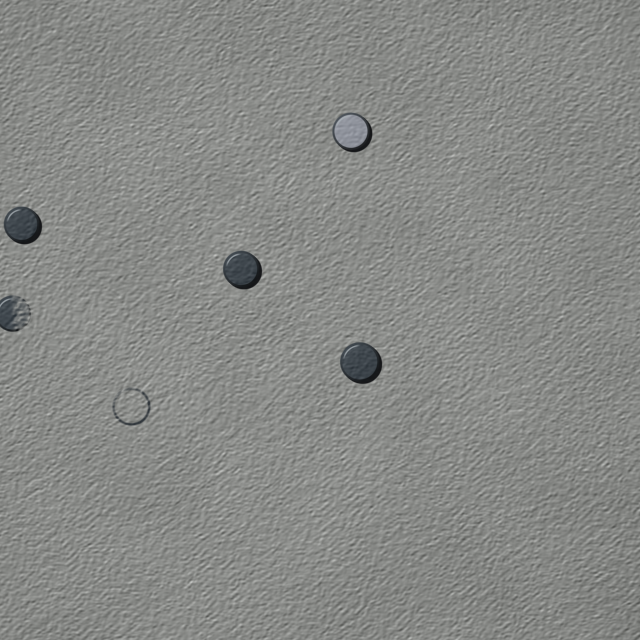
Reproduce this texture procedurally as a WebGL 2 fragment shader.

```glsl
#version 300 es
precision highp float;
// Grey fine-grained leather with a few small round studs, lit from the upper left.

uniform vec2 u_resolution;
out vec4 fragColor;

// Leather
const vec3 LEATHER = vec3(0.526, 0.532, 0.521);
const vec2 GRAIN_FREQ = vec2(170.0, 270.0);  // cells along and across a wrinkle
const float FLAT_TILT = 0.05;                // radians, rising to the right
const float STEEP_TILT = 0.7;
const float GRAIN_DEPTH = 0.39;
const float BEND = 0.003;
const float DRIFT = 0.012;
const float MOTTLE = 0.03;
const vec2 LIGHT = vec2(-0.64, 0.77);
const float EMBOSS_STEP = 0.0019;

// Studs
const int STUD_COUNT = 6;
const int WORN_STUD = 0;
const int PALE_STUD = 1;
const int BARE_STUD = 3;
const vec2 FIELD_MIN = vec2(0.02, 0.36);
const vec2 FIELD_MAX = vec2(0.72, 0.86);
const vec2 SCATTER_STEP = vec2(0.7549, 0.5698);
const vec2 SCATTER_START = vec2(0.0, 0.3);
const vec2 RADIUS_RANGE = vec2(0.026, 0.034);
const vec2 SHADOW_SHIFT = vec2(0.0042, -0.0036);
const vec3 SLATE = vec3(0.245, 0.275, 0.3);
const vec3 PALE = vec3(0.56, 0.575, 0.61);
const vec3 SHADOW = vec3(0.045, 0.05, 0.06);
const vec3 GLINT = vec3(0.66, 0.69, 0.71);
const float SOFT = 0.0013;

float hash(vec2 p) {
    return fract(sin(dot(p, vec2(127.1, 311.7))) * 43758.5453);
}

float noise(vec2 p) {
    vec2 cell = floor(p), f = fract(p);
    f = f * f * (3.0 - 2.0 * f);
    float bottom = mix(hash(cell), hash(cell + vec2(1, 0)), f.x);
    float top = mix(hash(cell + vec2(0, 1)), hash(cell + vec2(1, 1)), f.x);
    return mix(bottom, top, f.y);
}

vec2 noisePair(vec2 p) {
    return vec2(noise(p), noise(p + 50.0)) - 0.5;
}

// Turns a direction at the given angle onto the x axis
mat2 align(float angle) {
    float c = cos(angle), s = sin(angle);
    return mat2(c, -s, s, c);
}

// Height of the surface: two sets of short wrinkles, gently bent
float grainHeight(vec2 p) {
    vec2 q = p + BEND * noisePair(p * 45.0) + DRIFT * noisePair(p * 7.0 + 20.0);
    float flatSet = noise(align(FLAT_TILT) * q * GRAIN_FREQ);
    float steepSet = noise(align(STEEP_TILT) * q * GRAIN_FREQ * 0.87 + 431.0);
    return 0.5 * (flatSet + steepSet);
}

// Brightness change caused by the slope towards the light
float grainShade(vec2 p) {
    vec2 shift = 0.5 * EMBOSS_STEP * LIGHT;
    return GRAIN_DEPTH * (grainHeight(p - shift) - grainHeight(p + shift));
}

// Coverage of the inside of a distance field
float inside(float d) {
    return 1.0 - smoothstep(-SOFT, SOFT, d);
}

// Coverage of a thin line along a distance field
float stroke(float d, float width) {
    return 1.0 - smoothstep(0.0, width, abs(d));
}

vec3 addStud(vec3 base, vec2 p, int index, float shade) {
    float id = float(index);
    vec2 spot = fract(SCATTER_START + id * SCATTER_STEP);
    float radius = mix(RADIUS_RANGE.x, RADIUS_RANGE.y, hash(vec2(id, 7.0)));
    vec2 local = p - mix(FIELD_MIN, FIELD_MAX, spot);
    float d = length(local) - radius;
    float facing = dot(local, LIGHT) / max(length(local), 0.0001);

    // Only a broken outline is left
    if (index == BARE_STUD) {
        float line = stroke(d, 0.0036) * (0.75 - 0.25 * facing - 4.0 * shade);
        return mix(base, SLATE * 0.8, clamp(line, 0.0, 1.0));
    }

    // Top face, bevelled rim and glint
    vec3 face = (index == PALE_STUD ? PALE : SLATE) + 0.5 * shade;
    face += 0.025 * dot(local, LIGHT) / radius;
    float rim = smoothstep(-0.0045, -0.002, d);
    vec3 bevel = SLATE * (0.62 + 0.4 * facing);
    vec3 color = mix(face, bevel, rim * 0.85);
    float arc = stroke(d + 0.0052, 0.0022) * smoothstep(0.72, 0.98, facing);
    color = mix(color, GLINT, arc * 0.8);

    // Rubbed away towards the right on the worn one
    float cover = inside(d);
    float shadow = inside(length(local - SHADOW_SHIFT) - radius);
    if (index == WORN_STUD) {
        float rubbed = smoothstep(-0.2, 0.3, local.x / radius);
        cover *= mix(1.0, clamp(0.4 - 5.0 * shade, 0.0, 1.0), rubbed);
        shadow = 0.0;
    }
    return mix(mix(base, SHADOW, shadow * 0.92), color, cover);
}

void main() {
    vec2 p = gl_FragCoord.xy / u_resolution;
    float shade = grainShade(p);
    float mottle = MOTTLE * (noise(p * 14.0 + 5.0) - 0.5);
    vec2 away = p - vec2(0.4, 0.55);
    vec3 color = LEATHER + shade + mottle + 0.02 - 0.07 * dot(away, away);
    for (int i = 0; i < STUD_COUNT; i++) color = addStud(color, p, i, shade);
    fragColor = vec4(color, 1.0);
}
```
